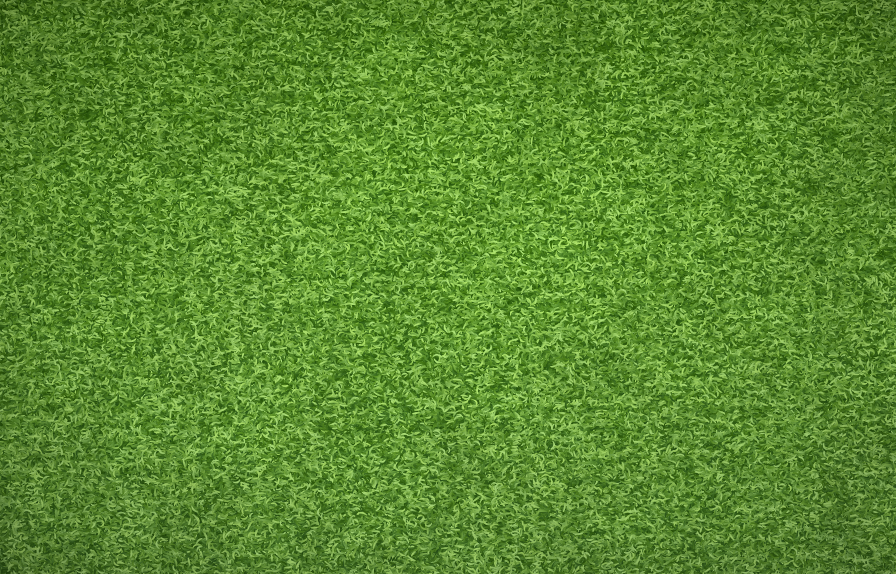
Reproduce this texture procedurally as a Shadertoy shader.

```glsl
// A lawn of short artificial turf seen from above. Five layers of small curved
// blades, one per jittered grid cell, are painted from dark to light; soft
// mottling and a vignette then shade the whole field.

vec3 hash3(vec2 p) {
    vec3 q = vec3(dot(p, vec2(127.1, 311.7)),
                  dot(p, vec2(269.5, 183.3)),
                  dot(p, vec2(419.2, 371.9)));
    return fract(sin(q) * 43758.5453);
}

float valueNoise(vec2 p) {
    vec2 i = floor(p), f = fract(p);
    f = f * f * (3.0 - 2.0 * f);
    float low = mix(hash3(i).x, hash3(i + vec2(1, 0)).x, f.x);
    float high = mix(hash3(i + vec2(0, 1)).x, hash3(i + vec2(1, 1)).x, f.x);
    return mix(low, high, f.y);
}

// Colour ramp from the shaded roots to the sunlit tips
vec3 grassColor(float tone) {
    vec3 shade = vec3(0.13, 0.30, 0.03);
    vec3 leaf = vec3(0.33, 0.53, 0.15);
    vec3 sunlit = vec3(0.59, 0.78, 0.37);
    return tone < 0.5 ? mix(shade, leaf, tone * 2.0)
                      : mix(leaf, sunlit, tone * 2.0 - 1.0);
}

// Signed distance to a slightly bent blade lying along x
float bladeDistance(vec2 p, float halfLength, float bend) {
    p.y += bend * (p.x * p.x / halfLength - 0.4 * halfLength);
    float taper = 0.0017 - 0.0005 * abs(p.x) / halfLength;
    p.x -= clamp(p.x, -halfLength, halfLength);
    return length(p) - taper;
}

void mainImage(out vec4 fragColor, in vec2 fragCoord) {
    vec2 uv = fragCoord / iResolution.xy;
    vec2 p = fragCoord / iResolution.y;
    float pixel = 1.0 / iResolution.y;
    float cellSize = 0.009;
    vec3 color = grassColor(0.12);

    // Blades, lower layers first
    for (int layer = 0; layer < 5; layer++) {
        float level = float(layer);
        vec2 grid = p / cellSize + level * vec2(0.37, 0.61);
        for (int y = -1; y <= 1; y++)
        for (int x = -1; x <= 1; x++) {
            vec2 cell = floor(grid) + vec2(x, y);
            vec3 place = hash3(cell + level * 17.3);
            vec3 look = hash3(cell + level * 29.7 + 53.1);

            // Any direction, leaning a little towards the horizontal
            float angle = 6.2832 * place.z;
            angle -= 0.25 * sin(2.0 * angle);
            vec2 along = vec2(cos(angle), sin(angle));
            vec2 offset = (grid - cell - place.xy) * cellSize;
            vec2 local = vec2(dot(offset, along),
                              dot(offset, vec2(-along.y, along.x)));

            float halfLength = mix(0.004, 0.0072, look.y);
            float d = bladeDistance(local, halfLength, look.z - 0.5);
            float cover = clamp(0.5 - d / pixel, 0.0, 1.0);

            float tone = look.x + 0.05 * level - 0.05;
            tone += 0.12 * clamp(local.x / halfLength, -1.0, 1.0);
            vec3 blade = grassColor(clamp(tone, 0.0, 1.1));
            blade.b += 0.07 * (look.z - 0.5);
            color = mix(color, blade, cover);
        }
    }

    // Broad mottling, paler foreground and darkened borders
    float mottle = valueNoise(p * 9.0) + valueNoise(p * 24.0) - 1.0;
    vec2 centered = uv - 0.5;
    float light = 1.07 - 0.65 * dot(centered, centered) + 0.06 * mottle;
    color += vec3(0.02, 0.01, 0.05) * (0.5 - uv.y);
    fragColor = vec4(clamp(color * light, 0.0, 1.0), 1.0);
}
```
